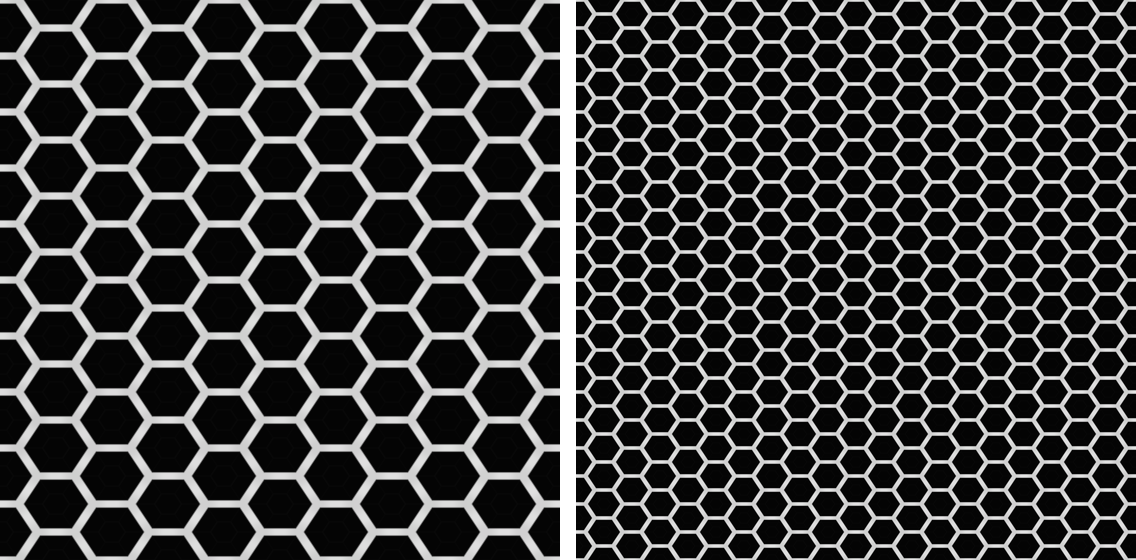
Left, the tile; right, the same tile 2 across and 2 down.
A Shadertoy shader for this pattern:

```glsl
// Pale hexagonal mesh over near-black cells: ten columns by ten rows, odd columns shifted.
// Two offset rectangular lattices give the nearest cell; its hexagon metric draws the walls.
// Each cell holds a barely visible inner hexagon with spokes; wrapping noise tints the walls.

const float CELLS = 10.0;              // columns and rows per canvas
const float DIAGONAL = 1.802776;       // gradient length of the slanted sides
const float FLAT_HALF_WIDTH = 0.065;   // half widths of the walls, in cell units
const float SLANT_HALF_WIDTH = 0.078;
const float EDGE_SOFTNESS = 0.019;
const float INNER_SIZE = 0.36;

float hash(vec2 cell) {
    uvec2 n = uvec2(mod(cell, CELLS)) * uvec2(1597334673u, 3812015801u);
    uint h = (n.x ^ n.y) * 1597334673u;
    h = (h ^ (h >> 15)) * 2246822519u;
    return float((h ^ (h >> 13)) >> 8) / 16777216.0;
}

// Value noise that wraps at the canvas borders
float wrappedNoise(vec2 p) {
    vec2 i = floor(p);
    vec2 f = fract(p);
    f = f * f * (3.0 - 2.0 * f);
    float low = mix(hash(i), hash(i + vec2(1.0, 0.0)), f.x);
    float high = mix(hash(i + vec2(0.0, 1.0)), hash(i + vec2(1.0)), f.x);
    return mix(low, high, f.y);
}

// Flattened hexagon metric: 0 at the centre, 1 on the border
float hexMetric(vec2 p) {
    p = abs(p);
    return max(2.0 * p.y, 1.5 * p.x + p.y);
}

// Offset from the centre of the nearest cell
vec2 nearestCell(vec2 p) {
    vec2 period = vec2(2.0, 1.0);
    vec2 evenCell = mod(p + vec2(1.0, 0.0), period) - 0.5 * period;
    vec2 oddCell = mod(p + vec2(0.0, 0.5), period) - 0.5 * period;
    return hexMetric(evenCell) < hexMetric(oddCell) ? evenCell : oddCell;
}

// Signed distance to the walls, negative inside them
float wallDistance(vec2 q) {
    float flatGap = 0.5 - q.y - FLAT_HALF_WIDTH;
    float slantGap = (1.0 - 1.5 * q.x - q.y) / DIAGONAL - SLANT_HALF_WIDTH;
    return min(flatGap, slantGap);
}

float jointDistance(vec2 q) {
    return min(length(q - vec2(1.0 / 3.0, 0.5)), length(q - vec2(2.0 / 3.0, 0.0)));
}

float faintLine(float dist, float soft) {
    return 1.0 - smoothstep(0.0, 0.008 + soft, abs(dist));
}

// Inner hexagon and the spokes leading to the corners
float innerFigure(vec2 q, float soft) {
    float metric = hexMetric(q);
    float ring = faintLine((metric - INNER_SIZE) / DIAGONAL, soft);
    float spokeGap = min(q.y, abs(1.5 * q.x - q.y) / DIAGONAL);
    float spoke = faintLine(spokeGap, soft) * step(INNER_SIZE, metric);
    return max(ring, 0.6 * spoke);
}

void mainImage(out vec4 fragColor, in vec2 fragCoord) {
    vec2 p = fragCoord / iResolution.xy * CELLS;
    float pixel = CELLS / min(iResolution.x, iResolution.y);
    float soft = max(EDGE_SOFTNESS, 0.75 * pixel);
    vec2 q = abs(nearestCell(p));

    // Dark cell with its faint figure
    vec3 cellColor = vec3(0.014 + 0.018 * innerFigure(q, soft));

    // Walls: brighter between the joints, with a slight drift of tone
    float sheen = smoothstep(0.06, 0.28, jointDistance(q));
    float drift = wrappedNoise(p) - 0.5;
    vec3 wallColor = vec3(mix(0.815, 0.87, sheen) + 0.02 * drift);
    wallColor.g += 0.008 * (wrappedNoise(p + vec2(3.0, 7.0)) - 0.5);

    float wall = 1.0 - smoothstep(-soft, soft, wallDistance(q));
    fragColor = vec4(mix(cellColor, wallColor, wall), 1.0);
}
```
